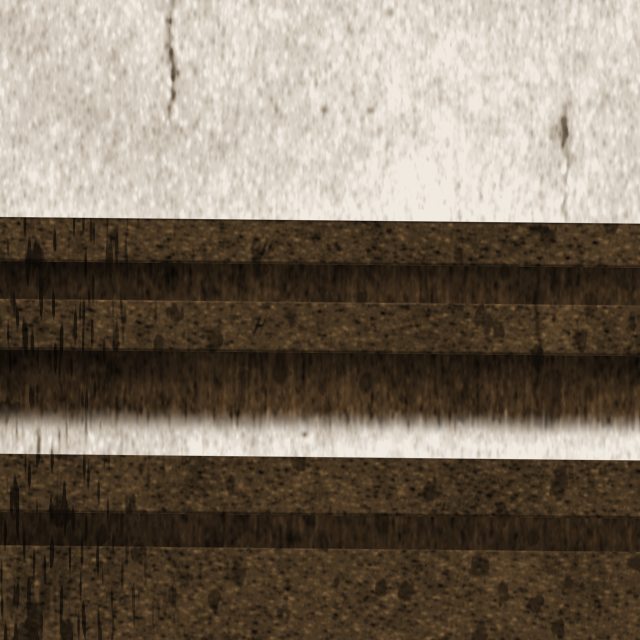
A WebGL 2 fragment shader for this texture:

```glsl
#version 300 es
precision highp float;
// Weathered pale plaster above stacked, slightly tilted dark mouldings.
// Tilted depth bands set the layout; splatted cellular noise, stretched or
// sheared per surface, supplies the grain, streaks and stains.
uniform vec2 u_resolution;
out vec4 fragColor;

vec3 hash3(vec2 p) {
  vec3 q = fract(vec3(p.xyx) * vec3(0.1031, 0.1030, 0.0973));
  q += dot(q, q.yxz + 33.33);
  return fract((q.xxy + q.yzz) * q.zyx);
}

// Random signed soft blobs, one per cell; roughly -1 to 1
float cellGrain(vec2 p) {
  vec2 cell = floor(p), f = fract(p);
  float sum = 0.0;
  for (int j = -1; j <= 1; j++)
    for (int i = -1; i <= 1; i++) {
      vec2 o = vec2(i, j);
      vec3 h = hash3(cell + o + 71.0);
      vec2 r = o + h.xy - f;
      sum += (h.z - 0.5) * exp(-6.0 * dot(r, r));
    }
  return 2.4 * sum;
}

float edge(float at, float d) {
  float w = 0.8 / u_resolution.y;
  return smoothstep(at - w, at + w, d);
}

float band(float top, float bottom, float d) {
  return edge(top, d) - edge(bottom, d);
}

float blot(vec2 p, vec2 center, vec2 size) {
  vec2 r = (p - center) / size;
  return exp(-dot(r, r));
}

// Wandering vertical crack that fades at both ends
float crack(vec2 p, float x, float top, float bottom, float width) {
  x += 0.003 * sin(p.y * 47.0 + x * 9.0) + 0.0015 * sin(p.y * 131.0);
  float r = (p.x - x) / width;
  return exp(-r * r) * smoothstep(top - 0.02, top + 0.02, p.y)
       * (1.0 - smoothstep(bottom - 0.04, bottom + 0.01, p.y));
}

// Short slanted scratch
float scratch(vec2 p, vec2 center) {
  vec2 r = p - center;
  r.x += 0.35 * r.y;
  return blot(r, vec2(0.0), vec2(0.0025, 0.015)) + 0.7 * blot(r, vec2(0.009, -0.003), vec2(0.002, 0.011));
}

void main() {
  vec2 uv = gl_FragCoord.xy / u_resolution;
  vec2 p = vec2(uv.x, 1.0 - uv.y);   // y runs downwards
  float d = p.y - 0.0105 * p.x;      // depth below the tilted edges

  // Shared grain
  float clouds = cellGrain(p * vec2(7.0, 6.0));
  float patches = cellGrain(p * vec2(29.0, 19.0) + 5.0);
  float fibre = cellGrain(p * vec2(125.0, 62.0) + 13.0);
  float fineFibre = cellGrain(p * vec2(230.0, 105.0) + 31.0);
  float streak = cellGrain(p * vec2(160.0, 17.0) + 47.0);
  float grit = cellGrain(vec2(p.x + 0.45 * p.y, p.y - 0.25 * p.x) * vec2(88.0, 135.0) + 19.0);
  float fineGrit = cellGrain(p * vec2(210.0, 180.0) + 83.0);
  float leftWear = 1.0 - smoothstep(0.08, 0.36, p.x);

  // Plaster: mottling, cleaner at lower right
  float dirt = 0.19 + 0.09 * clouds + 0.12 * patches + 0.22 * fibre + 0.12 * fineFibre + 0.07 * streak;
  dirt += 0.09 * (1.0 - smoothstep(0.1, 0.75, p.x)) - 0.12 * smoothstep(0.22, 0.34, p.y);
  dirt -= 0.08 * blot(p, vec2(0.68, 0.2), vec2(0.16, 0.25));

  // Cracks and pits
  float broken = 0.65 + 0.5 * fibre + 0.35 * patches;
  float marks = 0.9 * crack(p, 0.268, -0.04, 0.21, 0.0045) + 0.22 * crack(p, 0.267, -0.04, 0.23, 0.016);
  marks += 0.7 * crack(p, 0.884, 0.17, 0.345, 0.0045) + 0.2 * crack(p, 0.884, 0.16, 0.345, 0.015);
  marks += 0.25 * crack(p, 0.545, 0.0, 0.09, 0.004);
  dirt += marks * broken;
  dirt += 0.65 * blot(p, vec2(0.507, 0.172), vec2(0.006)) + 0.65 * blot(p, vec2(0.579, 0.173), vec2(0.006));
  dirt += 0.4 * blot(p, vec2(0.608, 0.02), vec2(0.007)) + 0.8 * blot(p, vec2(0.476, 0.679), vec2(0.005));

  // Lower plaster strip is greyer under its shadow and streaked at left
  float strip = edge(0.6, d);
  dirt += strip * (0.28 * (1.0 - smoothstep(0.65, 0.698, d)) + leftWear * (0.08 + 0.5 * max(streak, 0.0)));
  vec3 plaster = mix(vec3(0.945, 0.918, 0.882), vec3(0.55, 0.49, 0.41), clamp(dirt, 0.0, 1.0));
  plaster *= 1.0 - 0.55 * clamp(dirt - 0.75, 0.0, 1.0);

  // Raised dark faces: slanted grit
  float faceTone = 1.0 + 0.42 * grit + 0.2 * fineGrit + 0.13 * patches + 0.1 * clouds;
  vec3 stone = vec3(0.275, 0.209, 0.132) * faceTone;

  // Recesses: vertical fibres, darkest beneath each overhang
  float recessTone = 1.0 + 0.32 * fibre + 0.2 * fineFibre + 0.25 * streak + 0.3 * patches;
  vec3 recess = vec3(0.214, 0.158, 0.099) * recessTone;
  float upper = band(0.408, 0.467, d), middle = edge(0.546, d) - edge(0.709, d), lower = band(0.8, 0.852, d);
  float overhang = upper * (1.0 - smoothstep(0.408, 0.455, d)) + middle * (1.0 - smoothstep(0.546, 0.605, d)) + 0.5 * lower;
  recess *= 1.0 - 0.38 * overhang - 0.18 * leftWear;
  recess *= 1.0 + 0.3 * middle * smoothstep(0.58, 0.64, d);
  vec3 dark = mix(stone, recess, clamp(upper + middle + lower, 0.0, 1.0));

  // Lips: thin shadow lines above, faint highlight where a face begins
  for (int i = 0; i < 4; i++) {
    float at = vec4(0.339, 0.406, 0.544, 0.798)[i];
    dark *= 1.0 - 0.4 * exp(-pow((d - at) / 0.0025, 2.0));
  }
  dark += vec3(0.07, 0.055, 0.04) * (exp(-pow((d - 0.468) / 0.0018, 2.0)) + 0.5 * exp(-pow((d - 0.853) / 0.0018, 2.0)));

  // Stains, scratches and vertical soot
  float soot = leftWear * smoothstep(0.15, 0.7, streak + 0.3 * patches);
  soot += 0.7 * smoothstep(0.35, 0.8, patches + 0.35 * fibre);
  soot += scratch(p, vec2(0.412, 0.39)) + scratch(p, vec2(0.402, 0.508));
  soot += 0.9 * blot(p, vec2(0.842, 0.359), vec2(0.014, 0.006)) + 0.7 * blot(p, vec2(0.455, 0.842), vec2(0.012, 0.007));
  soot += (0.6 + 0.6 * streak) * blot(p, vec2(0.065, 0.925), vec2(0.035, 0.05));
  soot += 0.6 * crack(p, 0.84, 0.42, 0.65, 0.004) + 0.5 * crack(p, 0.862, 0.415, 0.475, 0.004);
  dark *= 1.0 - 0.62 * clamp(soot, 0.0, 1.0);

  // Hard top edges, with one ragged soft shadow ending on the strip
  float fade = smoothstep(0.632, 0.674, d + 0.006 * streak + 0.004 * fibre);
  float cover = edge(0.339, d) - fade + edge(0.709, d);
  vec3 color = mix(plaster, dark, clamp(cover, 0.0, 1.0));
  fragColor = vec4(clamp(color, 0.0, 1.0), 1.0);
}
```
